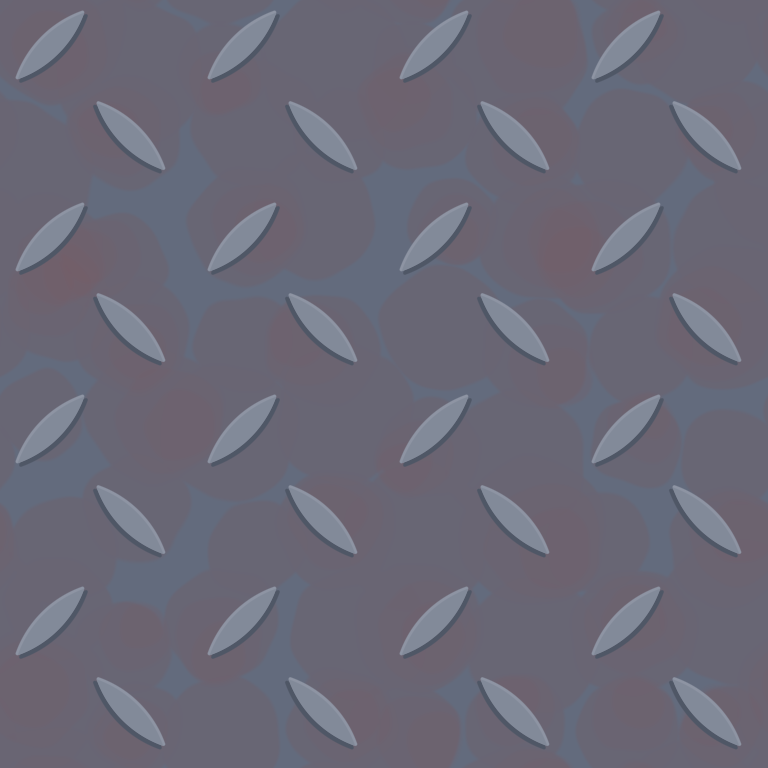
A Shadertoy shader for this texture:

```glsl
// Steel tread plate: 4 x 4 repeats of two raised, crossed lens studs over layered rust stains.

const float REPEATS = 4.0;
const float STAIN_CELLS = 8.0;

const vec3 STEEL     = vec3(0.388, 0.420, 0.490);
const vec3 TARNISH   = vec3(0.405, 0.400, 0.458);
const vec3 RUST      = vec3(0.500, 0.335, 0.355);
const vec3 SHADOW    = vec3(0.310, 0.340, 0.400);
const vec3 FACE      = vec3(0.510, 0.540, 0.600);
const vec3 HIGHLIGHT = vec3(0.555, 0.582, 0.640);

vec3 hash3(vec2 p) {
    vec3 q = fract(p.xyx * vec3(0.1031, 0.1030, 0.0973));
    q += dot(q, q.yxz + 33.33);
    return fract((q.xxy + q.yzz) * q.zyx);
}

// Gradient at a lattice point, wrapped to the period
vec2 gradient(vec2 cell, float period) {
    float a = 6.28318 * hash3(mod(cell, period) + 71.0).x;
    return vec2(cos(a), sin(a));
}

float gradientNoise(vec2 p, float period) {
    vec2 i = floor(p), f = fract(p);
    vec2 u = f * f * f * (f * (f * 6.0 - 15.0) + 10.0);
    vec2 e = vec2(0.0, 1.0);
    float a = dot(gradient(i, period), f);
    float b = dot(gradient(i + e.yx, period), f - e.yx);
    float c = dot(gradient(i + e.xy, period), f - e.xy);
    float d = dot(gradient(i + e.yy, period), f - e.yy);
    return mix(mix(a, b, u.x), mix(c, d, u.x), u.y);
}

// Lens distance: x across, y along
float lensDistance(vec2 p, float halfWidth, float halfLength) {
    float radius = (halfLength * halfLength + halfWidth * halfWidth) / (2.0 * halfWidth);
    float offset = radius - halfWidth;
    p = abs(p);
    return (p.y - halfLength) * offset > p.x * halfLength
        ? length(p - vec2(0.0, halfLength))
        : length(p + vec2(offset, 0.0)) - radius;
}

float coverage(float d, float soft) {
    return 1.0 - smoothstep(-soft, soft, d);
}

float studMask(vec2 p, float soft) {
    return coverage(lensDistance(p, 0.054, 0.240) - 0.009, soft);
}

// One diagonal stud with a shadow below and a lit upper edge; lean is 1 or -1
vec3 addStud(vec3 color, vec2 p, float lean, float soft) {
    p.x *= lean;
    vec2 q = vec2(p.y - p.x, p.x + p.y) * 0.70711;
    float body = studMask(q, soft);
    float face = body * studMask(q + vec2(0.015, 0.0), soft);
    color = mix(color, SHADOW, studMask(q + vec2(0.026, 0.0), soft));
    color = mix(color, HIGHLIGHT, body);
    return mix(color, FACE, face);
}

// Translucent overlapping discs; x = wide tarnish, y = number of rust layers
vec2 stainLayers(vec2 p, float cells, float soft) {
    vec2 home = floor(p);
    float bare = 1.0, layers = 0.0;
    for (int y = -1; y <= 1; y++)
    for (int x = -1; x <= 1; x++) {
        vec2 cell = home + vec2(x, y);
        vec2 id = mod(cell, cells);
        vec3 place = hash3(id + 3.0);
        vec3 style = hash3(id + 41.0);
        float underStud = mod(id.x + id.y, 2.0);
        vec2 jitter = (place.xy - 0.5) * mix(0.7, 0.45, underStud);
        vec2 q = p - cell - 0.5 - jitter;
        float radius = mix(0.42, 0.78, place.z);
        float wide = coverage(length(q) - radius, soft);
        bare *= 1.0 - wide;

        // Smaller rust discs sit off centre, mostly beneath studs
        float strength = step(mix(0.72, 0.25, underStud), style.z);
        vec2 shift = (style.xy - 0.5) * 0.35;
        float middle = coverage(length(q - shift) - radius * 0.78, soft);
        float core = coverage(length(q - shift * 1.7) - radius * 0.52, soft);
        layers += 0.22 * wide + strength * (0.75 * middle + 0.8 * core);
    }
    return vec2(1.0 - bare, layers);
}

void mainImage(out vec4 fragColor, in vec2 fragCoord) {
    vec2 uv = fragCoord / iResolution.xy;

    // Stained base with gently uneven edges
    vec2 s = uv * STAIN_CELLS;
    vec2 warp = vec2(gradientNoise(s * 2.0, STAIN_CELLS * 2.0),
                     gradientNoise(s * 2.0 + 5.5, STAIN_CELLS * 2.0));
    vec2 stain = stainLayers(s + 0.10 * warp, STAIN_CELLS, 0.025);
    vec3 color = mix(STEEL, TARNISH, stain.x);
    color = mix(color, RUST, 1.0 - pow(0.88, stain.y));

    // Two studs leaning opposite ways in every repeat
    vec2 p = fract(uv * REPEATS);
    float soft = 0.8 * REPEATS / iResolution.y;
    color = addStud(color, p - vec2(0.260, 0.766), 1.0, soft);
    color = addStud(color, p - vec2(0.682, 0.294), -1.0, soft);

    fragColor = vec4(color, 1.0);
}
```
